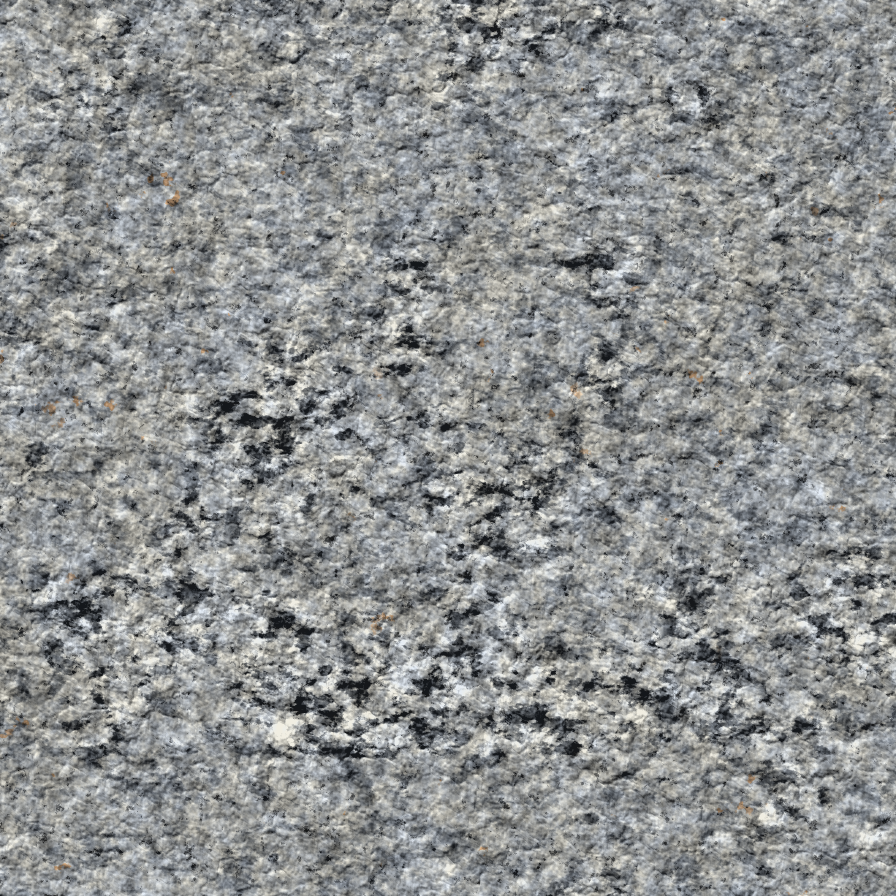
Write a three.js fragment shader that draws this texture.

```glsl
// Weathered rough grey stone: small lit ledges, black pits, pale crusts and fine grit.
varying vec2 vUv;

vec2 hash2(vec2 p) {
  vec3 q = fract(p.xyx * vec3(0.1031, 0.1030, 0.0973));
  q += dot(q, q.yzx + 33.33);
  return fract((q.xx + q.yz) * q.zy);
}

float noise(vec2 p) {
  vec2 cell = floor(p);
  vec2 f = fract(p);
  f = f * f * (3.0 - 2.0 * f);
  float low = mix(hash2(cell).x, hash2(cell + vec2(1.0, 0.0)).x, f.x);
  float high = mix(hash2(cell + vec2(0.0, 1.0)).x, hash2(cell + 1.0).x, f.x);
  return mix(low, high, f.y);
}

// Layered noise, centred on 0.5, with strong fine layers
float fbm(vec2 p) {
  float sum = 0.0;
  float gain = 0.434;
  for (int i = 0; i < 5; i++) {
    sum += gain * noise(p);
    p = mat2(1.6, 1.2, -1.2, 1.6) * p + 17.3;
    gain *= 0.6;
  }
  return sum;
}

// Squared distance to the nearest scattered point
float cells(vec2 p) {
  vec2 cell = floor(p);
  vec2 f = fract(p);
  float nearest = 2.0;
  for (int y = -1; y <= 1; y++) {
    for (int x = -1; x <= 1; x++) {
      vec2 offset = vec2(float(x), float(y));
      vec2 toPoint = offset + hash2(cell + offset + 50.0) - f;
      nearest = min(nearest, dot(toPoint, toPoint));
    }
  }
  return nearest;
}

// Lumps of three sizes, wider than tall, bent and roughened by noise
float stoneHeight(vec2 p) {
  vec2 bend = vec2(fbm(p * 35.0 + 3.0), fbm(p * 35.0 + 61.0)) - 0.5;
  vec2 q = p * vec2(0.72, 1.0) + vec2(0.0, 0.12 * p.x) + 0.025 * bend;
  return 0.2 - 0.42 * cells(q * 36.0)
             - 0.28 * cells(q * 78.0 + 9.0)
             - 0.16 * cells(q * 165.0 + 23.0)
             + 0.3 * bend.y;
}

void main() {
  vec2 p = vUv;

  // Heavily eroded zones: a low slanting band, the middle and scattered patches
  vec2 fromMiddle = (p - vec2(0.44, 0.42)) / vec2(0.15, 0.16);
  float band = (p.y - 0.22 - 0.07 * sin(p.x * 7.0)) / 0.13;
  float erosion = 0.2 * exp(-band * band) + 0.18 * exp(-dot(fromMiddle, fromMiddle));
  float rough = smoothstep(0.5, 0.84, fbm(p * 9.0 + 8.0) + erosion);

  // Relief lit from the upper left
  float height = stoneHeight(p);
  float relief = height - stoneHeight(p + vec2(-0.0011, 0.0023));
  float grit = 0.6 * noise(p * 330.0) + 0.4 * noise(p * 190.0 + 31.0) - 0.5;
  float mottle = fbm(p * 75.0 + 12.0) - 0.5;

  float tone = 0.59 + 0.08 * (fbm(p * 9.0 + 70.0) - 0.5);
  tone += mix(1.15, 1.5, rough) * clamp(relief, -0.2, 0.17);
  tone += mix(0.25, 0.5, rough) * height;
  tone += 0.36 * grit + mix(0.45, 0.65, rough) * mottle;

  // Pale crusts, dark pits and ragged pinholes
  float crust = smoothstep(0.52, 0.64, fbm(p * vec2(52.0, 66.0) + 44.0));
  tone += crust * mix(0.07, 0.17, rough);
  float pit = smoothstep(0.52, 0.65, fbm(p * vec2(47.0, 68.0) + 90.0) - 0.2 * height);
  tone -= pit * mix(0.13, 0.4, rough);
  tone -= 0.3 * smoothstep(0.66, 0.8, fbm(p * 120.0 + 5.0));
  tone = clamp(tone, 0.09, 0.93);

  // Bluish shadows against warm dust
  float warmth = 0.45 + 1.3 * (fbm(p * 13.0 + 29.0) - 0.5) + 1.8 * (fbm(p * 80.0 + 77.0) - 0.5);
  warmth += 0.6 * (tone - 0.55);
  vec3 coolTint = vec3(0.965, 1.0, 1.04);
  vec3 warmTint = vec3(1.015, 1.005, 0.955);
  vec3 color = tone * mix(coolTint, warmTint, clamp(warmth, 0.0, 1.0));
  color += vec3(-0.008, 0.0, 0.012) * pit;

  // Very rare small rust stains
  float rust = smoothstep(0.78, 0.83, fbm(p * 31.0 + 140.0)) * (1.0 - rough);
  color = mix(color, tone * vec3(1.0, 0.72, 0.45), 0.7 * rust);

  gl_FragColor = vec4(clamp(color, 0.0, 1.0), 1.0);
}
```
